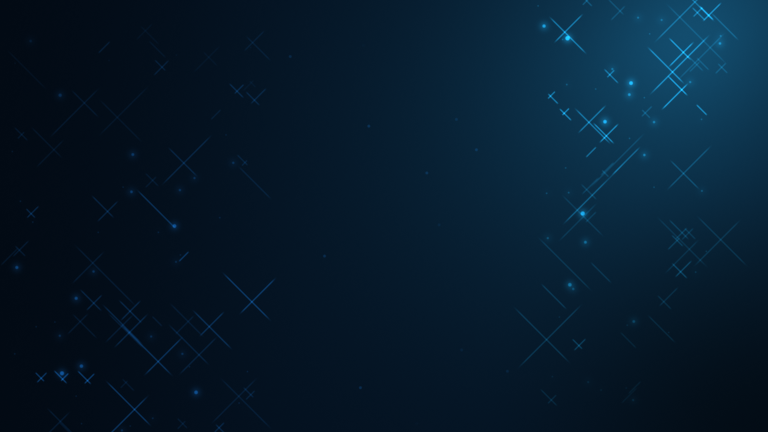
This background is drawn by a WebGL 2 fragment shader. Its source:

```glsl
#version 300 es
precision highp float;

uniform vec2 u_resolution;
out vec4 fragColor;

vec4 hash4(float n) {
    vec4 v = fract(vec4(n) * vec4(0.1031, 0.1130, 0.0973, 0.1099) + 0.37);
    v += dot(v, v.wzxy + 33.33);
    return fract((v.xxyz + v.yzzw) * v.zywx);
}

float grain(vec2 p) {
    return fract(sin(dot(p, vec2(12.99, 78.23))) * 43758.5);
}

// Thin stroke along x with tapered ends
float stroke(vec2 p, float halfLength, float pixel) {
    float core = 1.0 - smoothstep(0.0, 0.0011 + pixel, abs(p.y));
    return core * (1.0 - smoothstep(halfLength * 0.65, halfLength, abs(p.x)));
}

// Scatter inside a left or right band, weighted towards its dense end
vec2 bandPosition(vec2 h, bool onRight) {
    return onRight ? vec2(1.19 + 0.53 * mix(h.x, 0.55, 0.15), 1.0 - 0.96 * pow(h.y, 1.25))
                   : vec2(0.02 + 0.58 * h.x, 0.92 * pow(h.y, 1.2));
}

float bandLight(vec2 c, bool onRight) {
    return onRight ? mix(0.35, 1.0, smoothstep(0.05, 0.7, c.y))
                   : mix(0.8, 0.3, smoothstep(0.55, 0.9, c.y));
}

vec3 backdrop(vec2 p) {
    // Oval glow, stretched towards the lower left
    vec2 d = p - vec2(1.6, 0.91);
    vec2 oval = vec2(dot(d, vec2(0.8, 0.6)) * 0.9, dot(d, vec2(-0.6, 0.8)) * 1.15);
    float glow = exp(-sqrt(dot(oval, oval) + 0.01) / 0.45);
    vec3 color = vec3(0.010, 0.045, 0.095) + glow * vec3(0.08, 0.32, 0.42);

    // Darker left side and lower right corner
    color *= mix(0.72, 1.0, smoothstep(-0.1, 0.75, p.x));
    color *= 1.0 - 0.4 * smoothstep(0.65, 0.0, length((p - vec2(1.78, 0.0)) * vec2(0.9, 1.0)));
    return color;
}

void main() {
    vec2 p = gl_FragCoord.xy / u_resolution.y;
    p.x += 0.5 * (16.0 / 9.0 - u_resolution.x / u_resolution.y);
    float pixel = 1.0 / u_resolution.y;
    vec3 color = backdrop(p);
    vec3 leftBlue = vec3(0.06, 0.32, 0.58);
    vec3 rightCyan = vec3(0.07, 0.52, 0.70);

    // Crossed diagonal strokes
    for (int i = 0; i < 96; i++) {
        bool onRight = i % 2 == 0;
        vec4 h = hash4(float(i) * 7.31 + 3.0);
        vec4 k = hash4(float(i) * 5.17 + 91.0);
        vec2 center = bandPosition(h.xy, onRight);
        vec2 d = p - center;
        vec2 q = vec2(d.x + d.y, d.y - d.x) * 0.7071;
        if (h.z > 0.5) q = q.yx;
        float size = 0.018 + 0.095 * h.w * h.w;
        float light = stroke(q, size, pixel);
        vec2 offset = vec2((k.x - 0.5) * size, (k.y - 0.5) * size * 0.6);
        light += stroke((q - offset).yx, size * mix(0.5, 0.95, k.z), pixel) * step(0.25, k.w);
        float strength = mix(0.16, 0.65, k.y * k.y) * bandLight(center, onRight);
        color += (onRight ? rightCyan : leftBlue) * light * strength;
    }

    // Glowing points in both bands
    for (int i = 0; i < 84; i++) {
        bool onRight = i % 2 == 0;
        vec4 h = hash4(float(i) * 3.73 + 211.0);
        vec2 center = bandPosition(h.xy, onRight);
        float d = length(p - center);
        float bright = pow(h.z, 4.0);
        float radius = 0.0015 + 0.0035 * bright;
        float light = (1.0 - smoothstep(radius - pixel, radius + pixel, d)) * mix(0.25, 0.8, bright);
        light += 0.4 * bright * exp(-d * d / 0.00012);
        color += (onRight ? rightCyan : leftBlue) * light * bandLight(center, onRight);
    }

    // Sparse faint dust between the bands
    for (int i = 0; i < 12; i++) {
        vec4 h = hash4(float(i) * 9.41 + 57.0);
        float d = length(p - vec2(0.55 + 0.65 * h.x, h.y));
        color += leftBlue * 0.3 * h.z * (1.0 - smoothstep(0.001, 0.003 + pixel, d));
    }

    // Fine dither against banding
    color += (grain(floor(gl_FragCoord.xy)) - 0.5) / 255.0;
    fragColor = vec4(clamp(color, 0.0, 1.0), 1.0);
}
```
